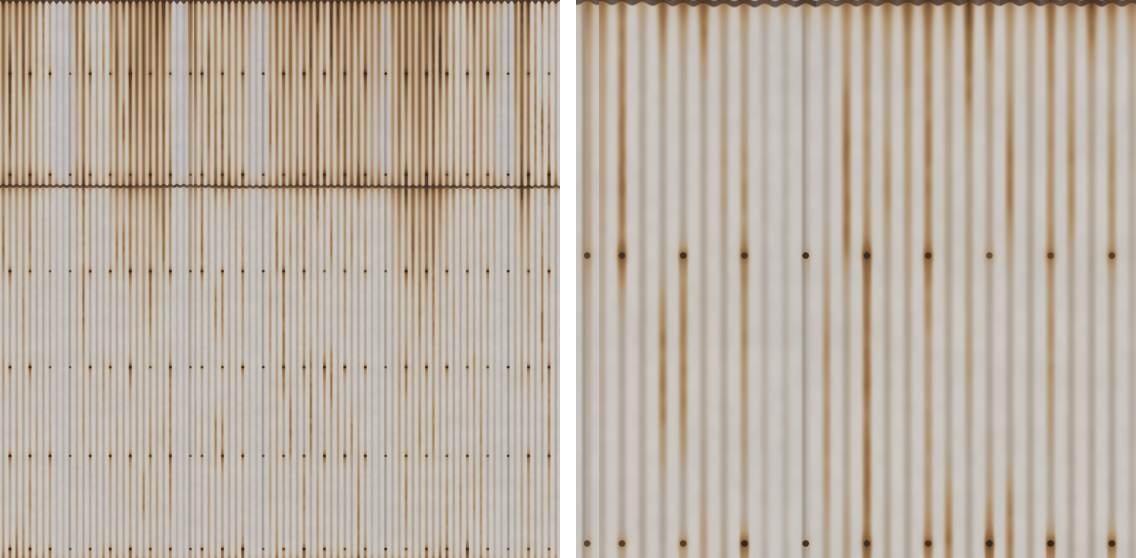
Left, the full canvas; right, a detail of the centre.
A WebGL 2 fragment shader for this texture:

```glsl
#version 300 es
precision highp float;
// Weathered corrugated metal wall: two tiers of pale ribbed sheets with a
// scalloped lap joint. Rust is summed from broad stain bands, streaks that
// follow each valley, and drips below rows of bolts.
uniform vec2 u_resolution;
out vec4 outColor;

const float TAU = 6.2831853;
const float LAP_HEIGHT = 0.665;
const vec3 PAINT = vec3(0.795, 0.775, 0.750);
const vec3 COOL_PAINT = vec3(0.765, 0.755, 0.765);
const vec3 SHADE = vec3(0.655, 0.615, 0.570);
const vec3 TAN = vec3(0.710, 0.590, 0.440);
const vec3 RUST = vec3(0.540, 0.380, 0.230);
const vec3 DARK = vec3(0.250, 0.180, 0.140);

// Stain bands: center, half width, strength on upper tier, on lower tier
const vec4 STAINS[11] = vec4[11](
  vec4(0.025, 0.040, 0.75, 0.35), vec4(0.142, 0.014, 0.75, 0.20),
  vec4(0.208, 0.010, 0.85, 0.45), vec4(0.262, 0.038, 1.00, 0.70),
  vec4(0.344, 0.012, 0.85, 0.55), vec4(0.405, 0.050, 0.45, 0.10),
  vec4(0.530, 0.055, 0.70, 0.25), vec4(0.635, 0.050, 0.80, 0.20),
  vec4(0.748, 0.055, 0.85, 0.75), vec4(0.865, 0.035, 0.45, 0.15),
  vec4(0.933, 0.014, 0.95, 0.60));
const float SEAMS[5] = float[5](0.124, 0.338, 0.469, 0.688, 0.908);
const float BOLT_ROWS[6] = float[6](0.868, 0.687, 0.514, 0.342, 0.183, 0.016);

float hash(vec2 p) {
  vec3 q = fract(p.xyx * vec3(0.1031, 0.1030, 0.0973));
  q += dot(q, q.yzx + 33.33);
  return fract((q.x + q.y) * q.z);
}

float noise(vec2 p) {
  vec2 i = floor(p), f = fract(p);
  f = f * f * (3.0 - 2.0 * f);
  return mix(mix(hash(i), hash(i + vec2(1, 0)), f.x),
             mix(hash(i + vec2(0, 1)), hash(i + vec2(1, 1)), f.x), f.y);
}

// Rib coordinate: whole numbers lie in valleys; sheets shift at one seam
float ribCoord(float x) {
  return x < 0.347 ? (x - 0.340) * 83.8 : (x - 0.3607) * 82.3;
}

// Soft band of a given half width
float band(float d, float halfWidth) {
  return 1.0 - smoothstep(halfWidth * 0.6, halfWidth * 1.4, abs(d));
}

// Stain strength at x for the upper (x) and lower (y) tier
vec2 stainBands(float x) {
  vec2 sum = vec2(0.0);
  for (int i = 0; i < 11; i++)
    sum = max(sum, STAINS[i].zw * band(x - STAINS[i].x, STAINS[i].y));
  return sum;
}

// Seam line (x) and the cleaner strip beside it (y)
vec2 seamMask(float x, float px) {
  vec2 mask = vec2(0.0);
  for (int i = 0; i < 5; i++) {
    float d = x - SEAMS[i];
    mask = max(mask, vec2(1.0 - smoothstep(0.0005, 0.0012 + px, abs(d)),
                          band(d + 0.008, 0.021)));
  }
  return mask;
}

// Bolt head (x) and the rust around and below it (y)
vec2 bolts(float rib, float y, float px) {
  float column = round(rib / 3.0);
  float dx = (rib - 3.0 * column) / 82.3;
  vec2 mask = vec2(0.0);
  for (int i = 0; i < 6; i++) {
    float dy = y - BOLT_ROWS[i];
    float wear = hash(vec2(column + 40.0, float(i) + 5.0));
    float d = length(vec2(dx, dy));
    float head = 1.0 - smoothstep(0.0018 - px * 0.5, 0.0018 + px, d);
    float drip = exp(-abs(dy) * (dy > 0.0 ? 130.0 : 50.0)) * band(dx, 0.0027);
    mask = max(mask, vec2(head * (0.55 + 0.45 * wear),
                          drip * wear * 0.75 + 0.5 * exp(-d * 320.0)));
  }
  return mask;
}

void main() {
  vec2 p = gl_FragCoord.xy / u_resolution;
  float px = 1.0 / u_resolution.y;
  float rib = ribCoord(p.x), id = round(rib) + 100.0;
  float wave = 0.5 + 0.5 * cos(TAU * rib);
  float valley = wave * wave;
  float lap = LAP_HEIGHT + 0.0022 * wave + 0.003 * (noise(vec2(p.x * 9.0, 2.0)) - 0.5);
  float upper = smoothstep(-px, px, p.y - lap);
  vec2 seam = seamMask(p.x, px);
  float clean = 1.0 - 0.85 * seam.y;

  // Ribbed paint with faint mottling
  float mottle = noise(p * vec2(14.0, 45.0)) + noise(p * vec2(200.0, 130.0)) - 1.0;
  vec3 color = mix(PAINT, COOL_PAINT, seam.y * (0.3 + 0.6 * upper));
  color = mix(color, SHADE, valley * mix(0.5, 0.8, clean)) + 0.018 * mottle;

  // Broad stains run down from the top of each tier
  vec2 bands = stainBands(p.x);
  float fall = mix(lap - p.y, 1.0 - p.y, upper);
  float run = noise(vec2(id * 3.7, p.y * 8.0)) * 0.6 + noise(vec2(p.x * 160.0, p.y * 5.0)) * 0.4;
  float fade = mix(0.16 + 0.84 * exp(-fall * 8.0), 1.0 - 1.9 * fall, upper);
  float stain = mix(bands.y, bands.x, upper) * fade * (0.45 + 0.95 * run);
  float cover = stain * (0.38 + 0.75 * wave);

  // Narrow streaks in separate valleys, then bolt drips
  float streak = smoothstep(0.42, 0.95, noise(vec2(id * 5.3, p.y * 9.0 + id)));
  streak *= (0.25 + 0.75 * hash(vec2(id, 8.0))) * (0.7 + 0.5 * noise(p * vec2(90.0, 110.0)));
  cover += valley * clean * (0.75 * streak + 0.10 + 0.12 * upper);
  vec2 bolt = bolts(rib, p.y, px);
  cover += bolt.y * (0.4 + 0.6 * clean);

  // Grime gathers at the tops and above the lap
  float grime = exp(-max(p.y - lap, 0.0) * 55.0) * upper * (0.25 + 0.6 * wave);
  grime += exp(-fall * 90.0) * (0.25 + 0.5 * wave) + exp(-p.y * 130.0) * 0.5 * wave;
  cover += grime * (0.5 + 0.6 * noise(vec2(p.x * 30.0, 4.0)));

  color = mix(color, TAN, smoothstep(0.05, 0.55, cover) * 0.85);
  color = mix(color, RUST, smoothstep(0.35, 0.95, cover) * 0.85);
  color = mix(color, DARK, smoothstep(0.85, 1.5, cover) * 0.75);

  // Seams, lap shadow, top edge and bolt heads
  color = mix(color, SHADE * 0.85, seam.x * 0.5);
  float lapLine = 1.0 - smoothstep(0.0010, 0.0022 + px, abs(p.y - lap));
  float topEdge = smoothstep(-px, px, p.y - 0.998 + 0.005 * wave);
  color = mix(color, DARK, max(lapLine * (0.6 + 0.35 * run), topEdge * 0.8));
  color = mix(color, DARK * 0.8, bolt.x);
  outColor = vec4(color, 1.0);
}
```
